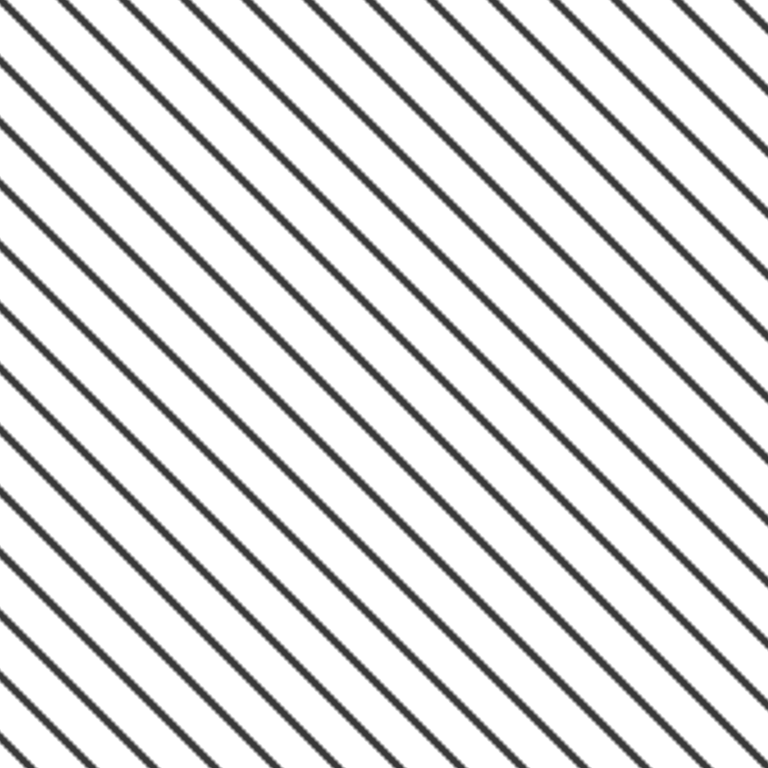
A Shadertoy shader for this pattern:

```glsl
// Dark grey diagonal pinstripes on white, falling to the right, with soft, faintly serrated edges.

// Perpendicular distance to the nearest 45 degree stripe centre
float stripeDistance(vec2 p, float repeats) {
    float across = (p.x + p.y - 1.001) * repeats;
    return abs(fract(across + 0.5) - 0.5) / (repeats * sqrt(2.0));
}

void mainImage(out vec4 fragColor, in vec2 fragCoord) {
    vec2 p = fragCoord / iResolution.y;

    // Fine stair-step ripple running along both edges
    float ripple = 0.0004 * cos(6.28319 * 100.0 * (p.x - p.y));

    // Soft stripe edge, never thinner than a pixel
    float softness = max(0.003, 0.7 / iResolution.y);
    float edge = stripeDistance(p, 12.49) - 0.005 - ripple;
    float paper = smoothstep(-softness, softness, edge);

    fragColor = vec4(mix(vec3(0.22), vec3(1.0), paper), 1.0);
}
```
